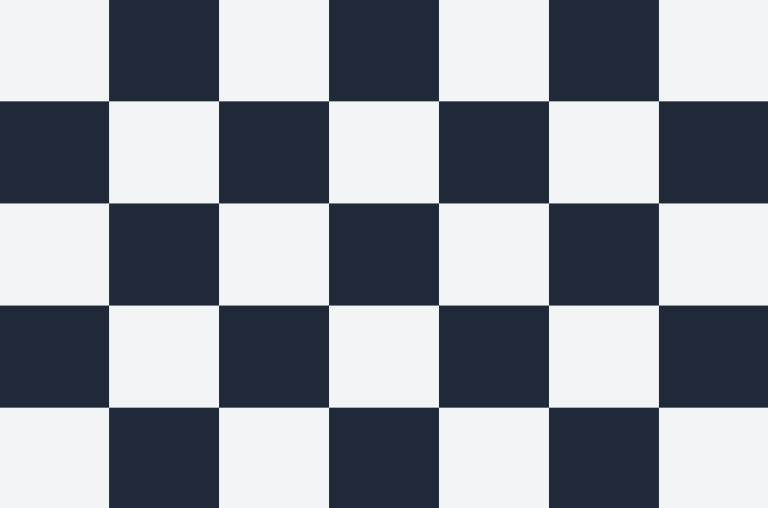
This pattern is drawn by a Shadertoy shader. Its source:

```glsl
// A two-tone checkerboard, just under seven cells across and five down,
// centred on a dark cell. A signed triangle wave per axis gives the distance
// to the nearest cell edge, and the product of the two signs picks the tone.

// Runs from +0.5 at even cell centres to -0.5 at odd ones, zero on the edges.
vec2 signedEdgeDistance(vec2 cell) {
    return 0.5 - 2.0 * abs(fract(0.5 * cell + 0.5) - 0.5);
}

void mainImage(out vec4 fragColor, in vec2 fragCoord) {
    vec2 uv = fragCoord / iResolution.xy;

    // Cell grid, as fractions of the canvas
    vec2 cellSize = vec2(0.1432, 0.201);
    vec2 cell = (uv - vec2(0.5, 0.499)) / cellSize;

    // Edge distance in pixels, softened over one pixel
    vec2 edge = signedEdgeDistance(cell) * cellSize * iResolution.xy;
    vec2 side = clamp(2.0 * edge, -1.0, 1.0);
    float darkCover = 0.5 + 0.5 * side.x * side.y;

    vec3 paleGrey = vec3(0.953, 0.957, 0.965);
    vec3 slateNavy = vec3(0.122, 0.161, 0.216);
    fragColor = vec4(mix(paleGrey, slateNavy, darkCover), 1.0);
}
```
